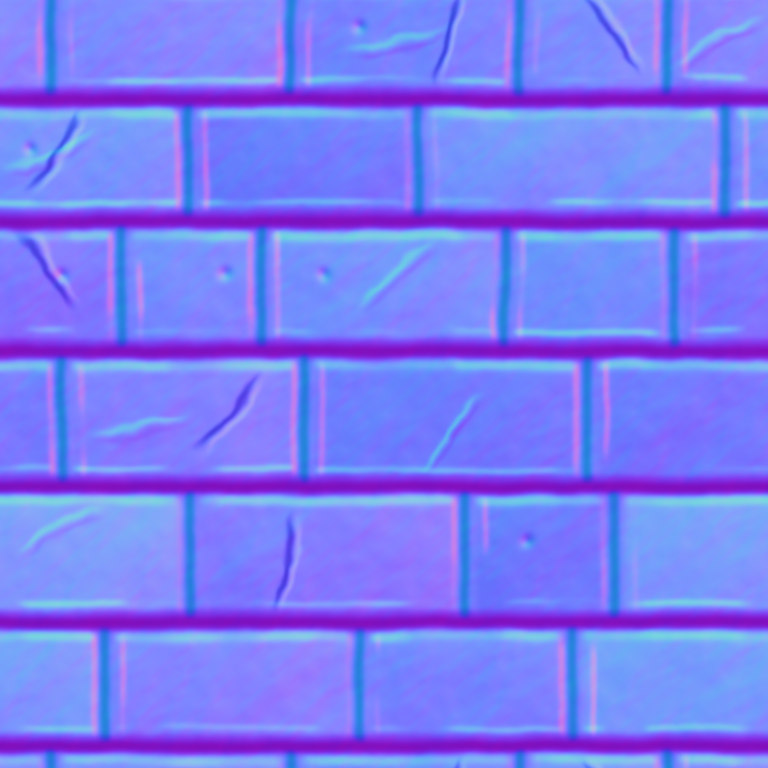
This texture map is drawn by a Shadertoy shader. Its source:

```glsl
const int ROWS = 6;
const float BASE_Y = 0.029;       // height of the lowest bed joint
const float BED_WIDTH = 0.0085;
const float HEAD_WIDTH = 0.0065;
const float LIP_WIDTH = 0.0048;
const float LIP_INSET = 0.021;
const float WARP = 0.008;
const float WEAR_HEIGHT = 0.009;
const float CRACK_WIDTH = 0.0045;
const float CRACK_CHANCE = 0.5;
const float PIT_RADIUS = 0.008;
const float PIT_CHANCE = 0.35;

// Course limits above BASE_Y, and head joints of each course.
// A course of three bricks ends with its first joint plus one.
const float COURSE[7] = float[7](0.0, 0.161, 0.337, 0.513, 0.682, 0.841, 1.0);
const vec4 JOINTS[6] = vec4[6](
    vec4(0.137, 0.469, 0.745, 1.137), vec4(0.247, 0.605, 0.798, 1.247),
    vec4(0.081, 0.397, 0.766, 1.081), vec4(0.158, 0.339, 0.658, 0.879),
    vec4(0.245, 0.544, 0.944, 1.245), vec4(0.065, 0.378, 0.677, 0.868));

float hash(vec2 p) {
    return fract(sin(dot(p, vec2(127.1, 311.7))) * 43758.5453);
}

// Value noise that wraps after a whole number of cells
float noise(vec2 p, float period) {
    vec2 i = floor(p), f = fract(p);
    f = f * f * f * (f * (f * 6.0 - 15.0) + 10.0);
    vec2 a = mod(i, period), b = mod(i + 1.0, period);
    return mix(mix(hash(a), hash(vec2(b.x, a.y)), f.x),
               mix(hash(vec2(a.x, b.y)), hash(b), f.x), f.y);
}

float fbm(vec2 p, float period) {
    float sum = 0.0, gain = 0.5;
    for (int i = 0; i < 4; i++) {
        sum += gain * noise(p * period, period);
        period *= 2.0;
        gain *= 0.5;
    }
    return sum;
}

float bump(float d, float center, float width) {
    float t = (d - center) / width;
    return exp(-t * t);
}

// Diagonally brushed stone; whole-number shear keeps it periodic
float wear(vec2 p) {
    return WEAR_HEIGHT * fbm(vec2(2.0 * (p.x - p.y), p.x + p.y), 5.0);
}

vec2 wearSlope(vec2 p) {
    vec2 e = vec2(0.003, 0.0);
    return vec2(wear(p - e.xy) - wear(p + e.xy),
                wear(p - e.yx) - wear(p + e.yx)) / (2.0 * e.x);
}

// Position from the lower left corner of the brick; also its size and id
vec2 findBrick(vec2 p, out vec2 size, out vec2 id) {
    float y = fract(p.y - BASE_Y);
    int row = 0;
    for (int i = 1; i < ROWS; i++) if (y >= COURSE[i]) row = i;
    vec2 local = vec2(0.0, y - COURSE[row]);
    size = vec2(1.0, COURSE[row + 1] - COURSE[row]);
    id = vec2(row, 0);
    vec4 joints = JOINTS[row];
    for (int k = 0; k < 4; k++) {
        float next = k < 3 ? joints[k + 1] : joints[0] + 1.0;
        float x = fract(p.x - joints[k]);
        if (x < next - joints[k]) {
            local.x = x;
            size.x = next - joints[k];
            id.y = float(k);
        }
    }
    return local;
}

// A dark crack, a light scratch and a pit, each on some of the bricks
vec2 damageSlope(vec2 p, vec2 local, vec2 size, vec2 id) {
    vec2 slope = vec2(0.0);
    float wobble = 0.05 * (fbm(p + 0.37, 9.0) - 0.47);
    for (int k = 0; k < 2; k++) {
        vec2 seed = id + float(k) * 17.0 + 3.0;
        float angle = k == 0 ? mix(0.6, 2.3, hash(seed)) : mix(0.2, 0.9, hash(seed));
        vec2 dir = vec2(cos(angle), sin(angle));
        vec2 q = local - size * mix(vec2(0.3), vec2(0.7), vec2(hash(seed + 5.0), hash(seed + 9.0)));
        float d = dot(q, vec2(-dir.y, dir.x)) + wobble;
        float along = abs(dot(q, dir));
        float mask = step(hash(seed + 13.0), CRACK_CHANCE) * (1.0 - smoothstep(0.03, 0.075, along));
        vec2 groove = k == 0 ? vec2(-0.55, -0.6) : vec2(-0.1, 0.5);
        slope += mask * (groove * bump(d, 0.0, CRACK_WIDTH)
                 - 0.4 * groove * bump(d, -0.011, CRACK_WIDTH));
    }
    vec2 q = (local - size * vec2(mix(0.2, 0.8, hash(id + 41.0)), 0.6)) / PIT_RADIUS;
    return slope - step(hash(id + 47.0), PIT_CHANCE) * 0.8 * q * exp(-dot(q, q));
}

void mainImage(out vec4 fragColor, in vec2 fragCoord) {
    vec2 p = fragCoord / iResolution.xy;
    vec2 warp = vec2(fbm(p, 12.0), fbm(p + 0.43, 12.0)) - 0.47;
    vec2 size, id;
    vec2 local = findBrick(p + WARP * warp, size, id);
    vec2 far = size - local;
    vec2 edge = min(local, far);

    // Brick faces: own tilt, slight doming and worn stone
    float inside = smoothstep(0.004, 0.024, edge.x) * smoothstep(0.004, 0.024, edge.y);
    vec2 tilt = vec2(mix(-0.13, 0.07, hash(id + 21.0)), mix(-0.15, 0.25, hash(id + 29.0)));
    tilt += vec2(0.12, 0.16) * (local / size - 0.5);
    vec2 slope = inside * (tilt + damageSlope(p, local, size, id)) + wearSlope(p);

    // Raised lips, broken up along their length
    float chips = smoothstep(0.2, 0.65, noise(p * 16.0, 16.0));
    vec2 span = smoothstep(vec2(0.008), vec2(0.024), edge);
    vec2 inset = LIP_INSET + 0.007 * vec2(hash(id + 51.0), hash(id + 57.0));
    vec2 strength = mix(vec2(0.25), vec2(0.7), vec2(hash(id + 61.0), hash(id + 67.0)));
    slope.y += span.x * (0.65 * bump(far.y, 0.018, 0.007) * mix(0.5, 1.0, chips)
             + strength.y * bump(local.y, inset.y, LIP_WIDTH) * chips);
    slope.x += span.y * (0.6 * bump(far.x, 0.014, LIP_WIDTH) * mix(0.3, 1.0, chips)
             + strength.x * bump(local.x, inset.x, LIP_WIDTH) * chips);

    // Bed joints face down, head joints face left
    slope.y -= 1.75 * bump(edge.y, 0.0, BED_WIDTH) + 0.3 * bump(local.y, 0.012, 0.006);
    slope.x -= 0.95 * bump(edge.x, 0.0, HEAD_WIDTH) * smoothstep(0.0, 0.014, edge.y);

    vec3 normal = normalize(vec3(slope, 1.0));
    fragColor = vec4(0.5 + 0.5 * normal, 1.0);
}
```
